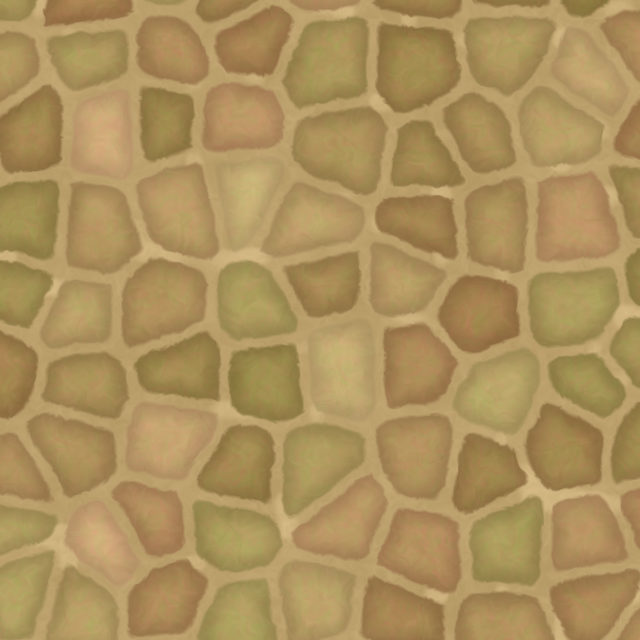
A three.js fragment shader for this texture:

```glsl
varying vec2 vUv;

#define CELLS 8.0
#define JITTER 0.62
#define SEAM_HALF_WIDTH 0.066
#define SEAM_SOFTNESS 0.028
#define RAGGEDNESS 0.05
#define CORNER_SHARPNESS 24.0
#define GRAIN_SCALE 11.0
#define SEAM_COLOR vec3(0.735, 0.628, 0.425)
#define RIM_COLOR vec3(0.575, 0.472, 0.278)
#define CORE_COLOR vec3(0.672, 0.570, 0.342)
#define RED_SHIFT vec3(0.030, -0.022, 0.014)

vec2 hash2(vec2 p) {
  vec3 q = fract(p.xyx * vec3(0.1031, 0.1030, 0.0973));
  q += dot(q, q.yzx + 33.33);
  return fract((q.xx + q.yz) * q.zy);
}

float valueNoise(vec2 p) {
  vec2 cell = floor(p);
  vec2 f = fract(p);
  f = f * f * (3.0 - 2.0 * f);
  float bottom = mix(hash2(cell).x, hash2(cell + vec2(1.0, 0.0)).x, f.x);
  float top = mix(hash2(cell + vec2(0.0, 1.0)).x, hash2(cell + 1.0).x, f.x);
  return mix(bottom, top, f.y) * 2.0 - 1.0;
}

float fractalNoise(vec2 p) {
  return 0.6 * valueNoise(p) + 0.4 * valueNoise(p * 2.1 + 17.3);
}

vec2 stoneCenter(vec2 id) {
  return id + 0.5 + JITTER * (hash2(id + 40.0) - 0.5);
}

// Returns the id of the nearest stone and the rounded distance to its border
vec3 stoneField(vec2 p) {
  vec2 base = floor(p);
  vec2 nearestId = base;
  float nearest = 100.0;
  for (int y = -1; y <= 1; y++) {
    for (int x = -1; x <= 1; x++) {
      vec2 id = base + vec2(float(x), float(y));
      vec2 toCenter = stoneCenter(id) - p;
      float d = dot(toCenter, toCenter);
      if (d < nearest) {
        nearest = d;
        nearestId = id;
      }
    }
  }

  vec2 own = stoneCenter(nearestId);
  float sum = 0.0;
  for (int y = -2; y <= 2; y++) {
    for (int x = -2; x <= 2; x++) {
      if (x == 0 && y == 0) continue;
      vec2 other = stoneCenter(nearestId + vec2(float(x), float(y)));
      float border = dot(0.5 * (own + other) - p, normalize(other - own));
      sum += exp(-CORNER_SHARPNESS * border);
    }
  }
  return vec3(nearestId, -log(sum) / CORNER_SHARPNESS);
}

void main() {
  vec2 p = vUv * CELLS + vec2(3.35, 5.2);

  // Swirled grain, shared by the stone outline and its colour
  vec2 swirl = vec2(fractalNoise(p * 4.0), fractalNoise(p * 4.0 + 61.7));
  float grain = fractalNoise(p * GRAIN_SCALE + 1.8 * swirl);
  float tint = fractalNoise(p * GRAIN_SCALE * 0.9 + 2.2 * swirl.yx + 93.1);
  float patches = fractalNoise(p * 1.7 + 25.0);

  vec3 field = stoneField(p + 0.03 * swirl);
  float depth = field.z + RAGGEDNESS * 0.6 * grain;
  float stone = smoothstep(SEAM_HALF_WIDTH - SEAM_SOFTNESS,
                           SEAM_HALF_WIDTH + SEAM_SOFTNESS, depth);
  float dome = smoothstep(0.04, 0.36, field.z + 0.03 * patches);

  // Each stone has its own lightness and its own lean to red or green
  vec2 character = hash2(field.xy + 7.0);
  float lightness = mix(-0.035, 0.065, character.x);
  lightness += 0.055 * smoothstep(0.84, 0.98, character.x);
  float redness = 1.7 * (character.y - 0.45) + 1.1 * tint * (0.35 + 0.65 * dome);

  vec3 stoneColor = mix(RIM_COLOR, CORE_COLOR, dome);
  stoneColor += lightness + RED_SHIFT * redness;
  stoneColor += 0.022 * grain + 0.018 * patches;

  // Sandy seams with a few bleached spots
  vec3 seamColor = SEAM_COLOR + 0.025 * grain + 0.02 * patches;
  seamColor += 0.07 * smoothstep(0.45, 0.8, valueNoise(p * 2.6 + 8.0));

  gl_FragColor = vec4(mix(seamColor, stoneColor, stone), 1.0);
}
```
